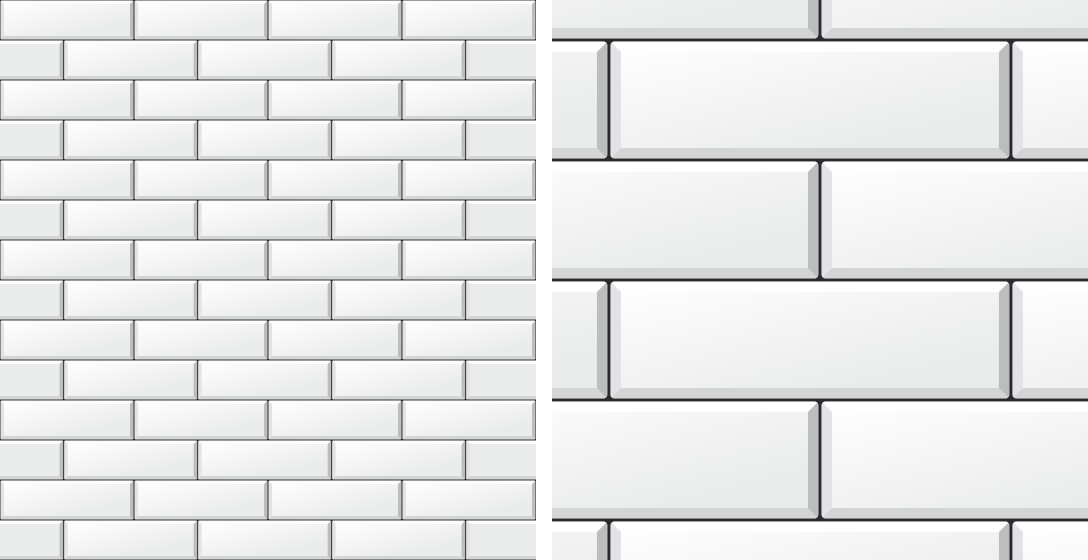
Left, the full canvas; right, a detail of the centre.
Reproduce this pattern procedurally as a Shadertoy shader.

```glsl
// Glossy white bevelled wall tiles in a running bond with thin dark joints.
// Each tile is a rounded box with four mitred bevels and a diagonal sheen;
// lengths are in row heights, and whole row and column counts make it tile.

const float ROWS = 14.0;          // even, so the bond wraps vertically
const float COLUMNS = 4.0;
const float ROW_SHIFT = 0.475;    // offset of alternate rows, in tile widths
const float JOINT_HALF = 0.012;
const float CORNER_RADIUS = 0.035;
const float BEVEL = 0.088;
const float SHEEN_REACH = 0.78;   // where the sheen has faded out
const vec2 SHEEN_DIR = vec2(0.45, 0.55);

const vec3 JOINT_COLOR = vec3(0.16, 0.16, 0.18);
const vec3 FACE_LIGHT = vec3(1.0);
const vec3 FACE_SHADE = vec3(0.915, 0.925, 0.92);
const vec3 BEVEL_TOP = vec3(0.995);
const vec3 BEVEL_BOTTOM = vec3(0.832, 0.838, 0.838);
const vec3 BEVEL_LEFT = vec3(0.89, 0.89, 0.9);
const vec3 BEVEL_RIGHT = vec3(0.735, 0.74, 0.75);

float roundedBox(vec2 p, vec2 halfSize, float radius) {
    vec2 q = abs(p) - halfSize + radius;
    return length(max(q, 0.0)) + min(max(q.x, q.y), 0.0) - radius;
}

// Antialiased step: 0 below zero, 1 above, over one pixel
float edge(float d, float pixel) {
    return clamp(0.5 + d / pixel, 0.0, 1.0);
}

vec3 tileColor(vec2 p, vec2 halfSize, float sheen, float pixel) {
    // Diagonal sheen fading from the upper left
    vec2 uv = vec2(0.5 + 0.5 * p.x / halfSize.x, 0.5 - 0.5 * p.y / halfSize.y);
    float fade = clamp(dot(uv, SHEEN_DIR) / SHEEN_REACH, 0.0, 1.0);
    vec3 face = mix(FACE_SHADE, FACE_LIGHT, sheen * (1.0 - fade));

    // Bevels, joined by 45 degree mitres
    vec2 inset = halfSize - abs(p);
    vec3 side = p.x < 0.0 ? BEVEL_LEFT : BEVEL_RIGHT;
    vec3 cap = p.y < 0.0 ? BEVEL_BOTTOM : BEVEL_TOP;
    vec3 bevel = mix(side, cap, edge((inset.x - inset.y) * 0.7071, pixel));
    return mix(bevel, face, edge(min(inset.x, inset.y) - BEVEL, pixel));
}

void mainImage(out vec4 fragColor, in vec2 fragCoord) {
    float pixel = ROWS / iResolution.y;
    vec2 grid = fragCoord / iResolution.xy * vec2(COLUMNS, ROWS);
    vec2 cellSize = vec2(iResolution.x * pixel / COLUMNS, 1.0);

    // Running bond: every second row, from the bottom one, is shifted
    float shifted = 1.0 - mod(floor(grid.y), 2.0);
    grid.x -= shifted * ROW_SHIFT;
    float column = mod(floor(grid.x), COLUMNS);
    vec2 p = (fract(grid) - 0.5) * cellSize;
    vec2 halfSize = 0.5 * cellSize - JOINT_HALF;

    // The shifted tile that wraps around the side edges is matte
    float sheen = 1.0 - shifted * step(COLUMNS - 1.5, column);

    vec3 color = tileColor(p, halfSize, sheen, pixel);
    float d = roundedBox(p, halfSize, CORNER_RADIUS);
    fragColor = vec4(mix(color, JOINT_COLOR, edge(d, pixel)), 1.0);
}
```
